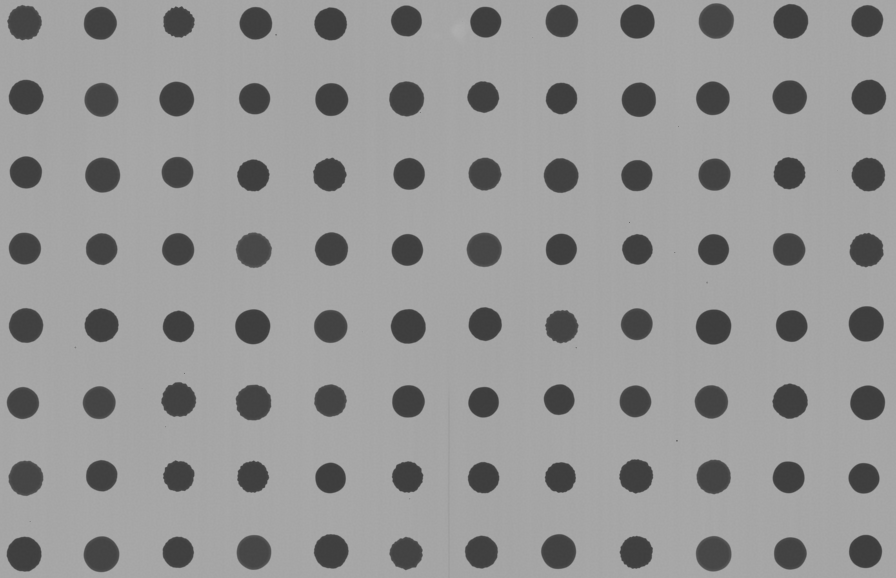
A WebGL 1 fragment shader for this pattern:

```glsl
precision highp float;
// Grid of twelve by eight charcoal ink dots, unevenly printed on worn grey paper.

uniform vec2 u_resolution;

// Lengths are fractions of the canvas height.
const vec2 GRID_COUNT = vec2(12.0, 8.0);
const vec2 GRID_ORIGIN = vec2(0.0424, 0.0435);
const vec2 GRID_PITCH = vec2(0.1322, 0.1311);
const float GRID_SPREAD = 0.004;
const float PAPER_GREY = 0.65;
const float INK_GREY = 0.243;

float hash(vec2 p) {
  vec3 q = fract(vec3(p.xyx) * 0.1031);
  q += dot(q, q.yzx + 33.33);
  return fract((q.x + q.y) * q.z);
}

vec2 hash2(vec2 p) {
  return vec2(hash(p), hash(p + vec2(37.2, 91.7)));
}

float cornerGradient(vec2 corner, vec2 offset) {
  float angle = 6.2832 * hash(corner);
  return dot(vec2(cos(angle), sin(angle)), offset);
}

float gradientNoise(vec2 p) {
  vec2 i = floor(p);
  vec2 f = fract(p);
  vec2 w = f * f * f * (f * (f * 6.0 - 15.0) + 10.0);
  vec2 e = vec2(1.0, 0.0);
  float low = mix(cornerGradient(i, f), cornerGradient(i + e, f - e), w.x);
  float high = mix(cornerGradient(i + e.yx, f - e.yx),
                   cornerGradient(i + e.xx, f - e.xx), w.x);
  return mix(low, high, w.y);
}

// Paper tone: broad mottling, faint vertical streaks and fine grain.
float paperTone(vec2 p) {
  float mottle = 0.012 * gradientNoise(p * 3.0 + 5.0);
  float streaks = 0.006 * gradientNoise(vec2(p.x * 90.0, p.y * 2.0));
  float grain = 0.012 * gradientNoise(p * 260.0);
  return PAPER_GREY + mottle + streaks + grain;
}

// Signed distance to a dot whose outline wavers; some are rougher than others.
float dotDistance(vec2 p, float radius, vec2 seed) {
  vec2 dir = p / max(length(p), 0.0001);
  float roughness = pow(hash(seed + 11.0), 3.0);
  float waver = 0.0010 * gradientNoise(dir * 1.4 + seed * 7.3);
  float nicks = 0.0030 * roughness * gradientNoise(dir * 5.0 + seed * 3.7);
  return length(p) - radius + waver + nicks;
}

// Ink is flat in the middle and thins to a paler rim.
float inkTone(float dist, float paleness, vec2 p) {
  float rim = smoothstep(-0.006, -0.001, dist);
  float grain = 0.010 * gradientNoise(p * 230.0);
  return INK_GREY + 0.045 * paleness + rim * mix(0.012, 0.05, paleness) + grain;
}

// Sparse dust: at most one small speck in each cell.
float dust(vec2 p, float cellSize, float share, float blur) {
  vec2 cell = floor(p / cellSize);
  vec2 center = (cell + mix(vec2(0.15), vec2(0.85), hash2(cell + 5.0))) * cellSize;
  float radius = mix(0.0006, 0.0020, pow(hash(cell + 23.0), 2.0));
  float strength = mix(0.15, 0.8, pow(hash(cell + 41.0), 2.0));
  float present = step(1.0 - share, hash(cell + 67.0));
  float d = length(p - center) - radius;
  return present * strength * (1.0 - smoothstep(-blur, blur, d));
}

// Hairline crease standing on the lower edge.
float crease(vec2 p, float x, float top, float blur) {
  float bend = 0.002 * gradientNoise(vec2(p.y * 5.0, 2.0));
  float line = 1.0 - smoothstep(0.0, 0.0012 + blur, abs(p.x - x - bend));
  return line * (1.0 - smoothstep(top - 0.06, top, p.y));
}

// Pale smudge broken up by noise.
float smudge(vec2 p, vec2 center, float size) {
  float d = length(p - center) / size;
  float breakup = smoothstep(0.0, 0.4, gradientNoise(p * 28.0));
  return (1.0 - smoothstep(0.2, 1.0, d)) * breakup;
}

void main() {
  vec2 p = gl_FragCoord.xy / u_resolution.y;
  float aspect = u_resolution.x / u_resolution.y;
  float blur = max(0.75 / u_resolution.y, 0.0016);

  // Worn paper
  float tone = paperTone(p);
  tone += 0.035 * smudge(p, vec2(0.5 * aspect, 0.945), 0.05);
  tone -= 0.025 * crease(p, 0.501 * aspect, 0.35, blur);
  tone = mix(tone, 0.3, dust(p, 0.075, 0.12, 0.6 * blur));

  // Nearest dot of the grid, which widens slightly towards the top
  vec2 pitch = GRID_PITCH * vec2(1.0 + GRID_SPREAD * p.y, 1.0);
  vec2 index = floor((p - GRID_ORIGIN) / pitch + 0.5);
  index = clamp(index, vec2(0.0), GRID_COUNT - 1.0);
  vec2 seed = index + 3.0;
  vec2 jitter = (hash2(seed) - 0.5) * 0.006;
  vec2 local = p - GRID_ORIGIN - index * pitch - jitter;

  // Wider dots tend to be paler
  float size = hash(seed + 53.0);
  float radius = mix(0.0262, 0.0308, size);
  float paleness = pow(hash(seed + 79.0), 2.0) * mix(0.3, 1.0, size);
  float dist = dotDistance(local, radius, seed);
  float coverage = 1.0 - smoothstep(-blur, blur, dist);
  tone = mix(tone, inkTone(dist, paleness, p), coverage);

  gl_FragColor = vec4(vec3(tone), 1.0);
}
```
